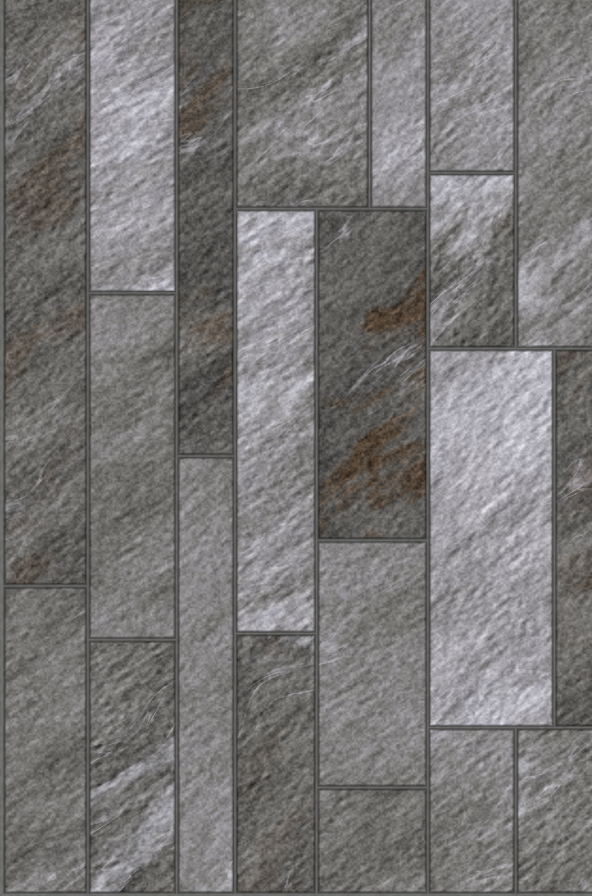
This texture is drawn by a WebGL 2 fragment shader. Its source:

```glsl
#version 300 es
precision highp float;
uniform vec2 u_resolution;
out vec4 outColor;

const float ASPECT = 0.66;
const float GROUT_HALF = 0.0021;
const float EDGE_SHADE = 0.0026;
const float GRAIN_SCALE = 250.0;
const float GRAIN_DEPTH = 0.20;
const float RELIEF_DEPTH = 0.62;
const float BED_ANGLE = 0.62;
const vec3 GROUT = vec3(0.43, 0.435, 0.425);
const vec3 WARM_TINT = vec3(1.015, 0.998, 0.97);
const vec3 COOL_TINT = vec3(1.0, 0.985, 1.02);
const vec3 VEIN_COLOR = vec3(0.75, 0.745, 0.785);
const vec3 RUST_COLOR = vec3(0.30, 0.225, 0.16);

// Strips of planks: horizontal span, vertical span and up to two joints
const int STRIPS = 13;
const float NONE = 2.0;
const float TOP = 1.1;
const float BASE = 0.002;
const float SIDE = 0.7;
const vec2 SPAN_X[STRIPS] = vec2[](
  vec2(0.003, 0.098), vec2(0.098, 0.197), vec2(0.197, 0.262), vec2(0.262, 0.412),
  vec2(0.412, 0.477), vec2(0.262, 0.353), vec2(0.353, 0.477), vec2(0.477, 0.575),
  vec2(0.575, SIDE), vec2(0.477, 0.618), vec2(0.618, SIDE), vec2(0.477, 0.575),
  vec2(0.575, SIDE));
const vec2 SPAN_Y[STRIPS] = vec2[](
  vec2(BASE, TOP), vec2(BASE, TOP), vec2(BASE, TOP), vec2(0.767, TOP),
  vec2(0.767, TOP), vec2(BASE, 0.767), vec2(BASE, 0.767), vec2(0.611, TOP),
  vec2(0.611, TOP), vec2(0.188, 0.611), vec2(0.188, 0.611), vec2(BASE, 0.188),
  vec2(BASE, 0.188));
const vec2 JOINTS[STRIPS] = vec2[](
  vec2(0.346, NONE), vec2(0.286, 0.673), vec2(0.491, NONE), vec2(NONE),
  vec2(NONE), vec2(0.293, NONE), vec2(0.121, 0.397), vec2(0.807, NONE),
  vec2(NONE), vec2(NONE), vec2(NONE), vec2(NONE), vec2(NONE));

// Grey level and vein amount of each plank, bottom to top in each strip
const float TONE[21] = float[](0.45, 0.39, 0.42, 0.48, 0.57, 0.50, 0.38, 0.45, 0.53,
  0.40, 0.51, 0.43, 0.50, 0.35, 0.41, 0.55, 0.48, 0.61, 0.39, 0.49, 0.46);
const float VEIN[21] = float[](0.12, 0.32, 0.75, 0.10, 0.70, 0.10, 0.12, 0.48, 0.25,
  0.42, 0.80, 0.35, 0.15, 0.02, 0.72, 0.40, 0.25, 0.78, 0.20, 0.55, 0.75);

struct Plank { float edge; int id; };

float hash(vec2 cell) {
  vec3 q = fract(cell.xyx * 0.1031);
  q += dot(q, q.yzx + 33.33);
  return fract((q.x + q.y) * q.z);
}

float noise(vec2 p) {
  vec2 c = floor(p), f = fract(p);
  f = f * f * (3.0 - 2.0 * f);
  return mix(mix(hash(c), hash(c + vec2(1, 0)), f.x),
             mix(hash(c + vec2(0, 1)), hash(c + vec2(1, 1)), f.x), f.y);
}

float fbm(vec2 p) {
  float sum = 0.0, amp = 0.5;
  for (int i = 0; i < 5; i++) {
    sum += amp * noise(p);
    p = mat2(0.8, 0.6, -0.6, 0.8) * p * 2.03 + 7.3;
    amp *= 0.55;
  }
  return sum / 1.06;
}

// Finds the plank under p and the distance to its nearest edge
Plank findPlank(vec2 p) {
  Plank plank = Plank(-1.0, 0);
  int first = 0;
  for (int i = 0; i < STRIPS; i++) {
    vec2 xs = SPAN_X[i], ys = SPAN_Y[i], j = JOINTS[i];
    if (p.x >= xs.x && p.x < xs.y && p.y >= ys.x && p.y < ys.y) {
      int row = int(p.y >= j.x) + int(p.y >= j.y);
      if (row > 0) ys.x = row == 1 ? j.x : j.y;
      if (row < 2) ys.y = min(ys.y, row == 0 ? j.x : j.y);
      vec2 d = min(p - vec2(xs.x, ys.x), vec2(xs.y, ys.y) - p);
      plank = Plank(min(d.x, d.y), first + row);
    }
    first += 1 + int(j.x < NONE) + int(j.y < NONE);
  }
  return plank;
}

// Split slate surface, rough along the slanted bedding
float height(vec2 s) {
  return 0.65 * fbm(s * vec2(28.0, 75.0)) + 0.35 * noise(s * vec2(100.0, 190.0));
}

vec3 slate(vec2 p, int id) {
  float tone = TONE[id], amount = VEIN[id];
  float angle = BED_ANGLE + 0.25 * (hash(vec2(id, 5)) - 0.5);
  float c = cos(angle), n = sin(angle);
  vec2 s = mat2(c, -n, n, c) * p + 3.7 * float(id + 1);
  vec2 warped = s + 0.03 * (vec2(noise(s * 16.0), noise(s * 16.0 + 31.0)) - 0.5);

  float relief = height(s) - height(s + vec2(0.0015, -0.0025));
  float grain = noise(p * GRAIN_SCALE) + noise(p * GRAIN_SCALE * 1.9) - 1.0;
  float cloud = fbm(warped * vec2(7.0, 24.0)) - 0.5;
  float level = tone + 0.26 * cloud + GRAIN_DEPTH * 0.5 * grain;
  vec3 color = level * mix(WARM_TINT, COOL_TINT, smoothstep(0.42, 0.62, level));

  // Rust stains on the dark planks
  float stain = smoothstep(0.54, 0.70, fbm(warped * vec2(9.0, 24.0) + 40.0));
  color = mix(color, RUST_COLOR * (1.0 + 0.5 * grain),
              0.75 * stain * smoothstep(0.43, 0.34, tone));

  // Pale patches and thin quartz streaks
  float field = fbm(warped * vec2(5.0, 17.0) + 11.0);
  float limit = mix(0.72, 0.42, amount);
  float patches = smoothstep(limit, limit + 0.17, field);
  float ridge = 1.0 - abs(2.0 * fbm(warped * vec2(6.0, 30.0) + 23.0) - 1.0);
  float streak = smoothstep(0.93, 1.0, ridge) * smoothstep(limit - 0.14, limit + 0.06, field);
  float broken = 0.45 + 0.55 * smoothstep(0.3, 0.62, fbm(s * vec2(40.0, 75.0)));
  color = mix(color, VEIN_COLOR + 0.1 * grain, broken * max(0.8 * patches, 0.6 * streak));
  return color + relief * RELIEF_DEPTH * (0.55 + 0.6 * amount);
}

void main() {
  vec2 p = gl_FragCoord.xy / u_resolution * vec2(ASPECT, 1.0);
  float pixel = 1.0 / u_resolution.y;
  Plank plank = findPlank(p);
  vec3 stone = slate(p, plank.id);
  // Dark rim where the plank meets the grout
  float rim = abs(plank.edge - GROUT_HALF);
  float face = smoothstep(-0.5 * pixel, 0.5 * pixel, plank.edge - GROUT_HALF);
  vec3 grout = GROUT + 0.05 * (noise(p * GRAIN_SCALE) - 0.5);
  vec3 color = mix(grout, stone, face);
  color *= 1.0 - 0.36 * (1.0 - smoothstep(0.0, EDGE_SHADE, rim));
  outColor = vec4(clamp(color, 0.0, 1.0), 1.0);
}
```
